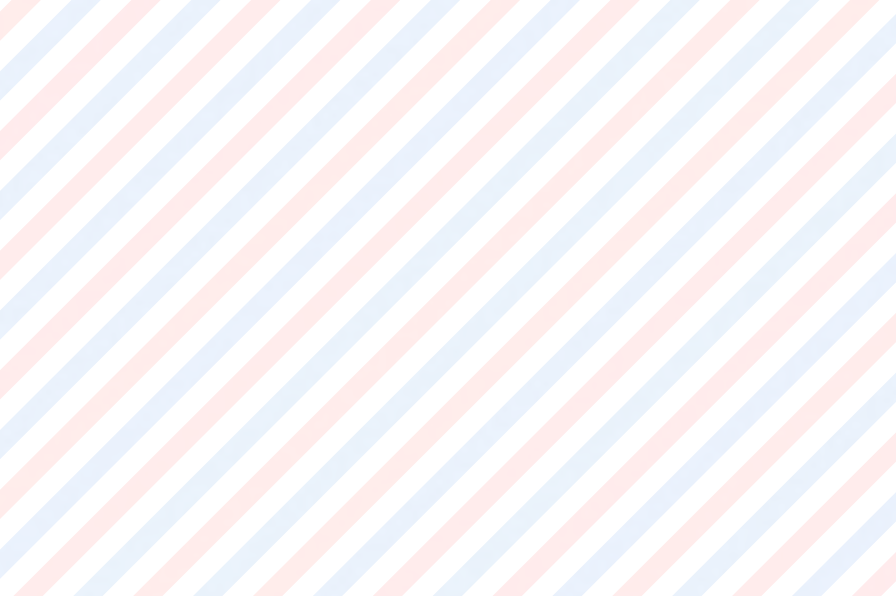
Write a Shadertoy shader that draws this pattern.

```glsl
#define REPEATS vec2(7.48, 4.985)   // colour pairs across and down
#define PHASE 0.219                 // pink centre, from the top left corner
#define STRIPE_FILL 0.49            // stripe share of each half repeat
#define MOTTLE_CELLS 110.0
#define MOTTLE_AMOUNT 0.008
#define TINT_AMOUNT 0.006
#define WHITE vec3(1.0)
#define PINK vec3(1.0, 0.925, 0.925)
#define BLUE vec3(0.918, 0.949, 0.988)

float hash(vec2 p) {
    vec3 q = fract(vec3(p.xyx) * 0.1031);
    q += dot(q, q.yzx + 33.33);
    return fract((q.x + q.y) * q.z);
}

float valueNoise(vec2 p) {
    vec2 cell = floor(p);
    vec2 f = fract(p);
    f = f * f * (3.0 - 2.0 * f);
    float low = mix(hash(cell), hash(cell + vec2(1.0, 0.0)), f.x);
    float high = mix(hash(cell + vec2(0.0, 1.0)), hash(cell + 1.0), f.x);
    return mix(low, high, f.y);
}

void mainImage(out vec4 fragColor, in vec2 fragCoord) {
    vec2 uv = fragCoord / iResolution.xy;
    vec2 fromTop = vec2(uv.x, 1.0 - uv.y);

    // Diagonal coordinate: one unit per stripe, centred on whole numbers
    float along = 2.0 * (dot(fromTop, REPEATS) - PHASE);
    float stripe = floor(along + 0.5);
    float edge = abs(along - stripe) - 0.5 * STRIPE_FILL;

    // Footprint of one pixel across the stripes
    float pixel = 2.0 * length(REPEATS / iResolution.xy);
    float coverage = 1.0 - smoothstep(-0.6 * pixel, 0.6 * pixel, edge);

    // Alternate colours, with a faint tint per stripe and mottling on blue
    float isBlue = mod(stripe, 2.0);
    vec3 ink = mix(PINK, BLUE, isBlue);
    ink.yz += TINT_AMOUNT * (hash(vec2(stripe + 40.0, 7.0)) - 0.5) * vec2(-1.0, 1.0);
    float mottle = valueNoise(fragCoord / iResolution.x * MOTTLE_CELLS) - 0.5;
    ink += MOTTLE_AMOUNT * mottle * mix(0.3, 1.0, isBlue);

    fragColor = vec4(clamp(mix(WHITE, ink, coverage), 0.0, 1.0), 1.0);
}
```
